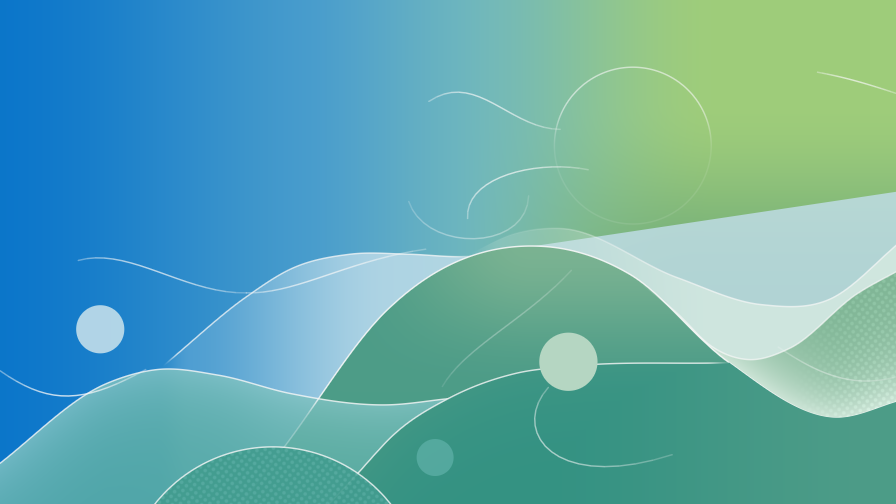
Reproduce this background procedurally as a Shadertoy shader.

```glsl
// Translucent waves, discs and fine curls over a blue to lime gradient.

// Canvas units: 9 high, 16 wide
const float HEIGHT = 9., LINE_WIDTH = .026, DOT_PITCH = .105;
const int STEPS = 18, KNOTS = 7;
const vec3 BLUE = vec3(.04, .46, .79), AZURE = vec3(.31, .63, .8);
const vec3 AQUA = vec3(.44, .72, .74), LIME = vec3(.62, .8, .48);
const vec3 MOSS = vec3(.42, .66, .47), SAGE = vec3(.48, .7, .57);
const vec3 JADE = vec3(.3, .61, .53), TEAL = vec3(.2, .57, .51);
const vec3 MINT = vec3(.5, .76, .76), SEA = vec3(.34, .67, .63);
const vec3 MILK = vec3(.86, .93, .89), ICE = vec3(.76, .87, .92), WHITE = vec3(.97);

// Wave crests as (x, height) knots
const vec2 HILL[KNOTS] = vec2[](vec2(5.1, 1.05), vec2(6.9, 3.45), vec2(9.7, 4.6),
  vec2(11.25, 4.1), vec2(13, 2.54), vec2(14.9, 1.54), vec2(16.1, 1.85));
const vec2 RIBBON[KNOTS] = vec2[](vec2(8.3, 4.42), vec2(9.2, 4.83), vec2(10, 4.92),
  vec2(12.1, 4.04), vec2(13.6, 3.56), vec2(14.8, 3.65), vec2(16.1, 4.7));
const vec2 FOLD[KNOTS] = vec2[](vec2(11.25, 4.1), vec2(12.1, 3.4), vec2(12.7, 2.82),
  vec2(13.35, 2.58), vec2(14.1, 2.78), vec2(15.3, 3.75), vec2(16.1, 4.2));
const vec2 VEIL[KNOTS] = vec2[](vec2(3, 2.54), vec2(4.4, 3.7), vec2(5.2, 4.2),
  vec2(6.25, 4.46), vec2(7.3, 4.46), vec2(8.3, 4.42), vec2(9.5, 4.6));
const vec2 SHORE[KNOTS] = vec2[](vec2(-.1, .65), vec2(1.9, 2.15), vec2(2.8, 2.4),
  vec2(3.9, 2.3), vec2(5.2, 1.97), vec2(6.9, 1.77), vec2(8, 1.88));
const vec2 FRONT[KNOTS] = vec2[](vec2(6.3, .45), vec2(7.1, 1.3), vec2(8, 1.88),
  vec2(9.2, 2.33), vec2(10.2, 2.46), vec2(12.9, 2.52), vec2(16.1, 2.6));

float pixel;  // one pixel in canvas units
vec2 p;       // current point
vec3 color;   // painted so far

void paint(vec3 tint, float alpha) { color = mix(color, tint, alpha); }
float fill(float d) { return clamp(.5 - d / pixel, 0., 1.); }
float line(float d) { return fill(abs(d) - .5 * LINE_WIDTH); }
float glow(float d) { return exp(-1.3 * abs(d)); }
float rise(float a, float b) { return smoothstep(a, b, p.x); }
float disc(float x, float y, float r) { return length(p - vec2(x, y)) - r; }

float knotSlope(vec2 k[KNOTS], int i) {
  vec2 a = k[i] - k[max(i - 1, 0)], b = k[min(i + 1, KNOTS - 1)] - k[i];
  if (i == 0) return b.y / b.x;
  if (i == KNOTS - 1) return a.y / a.x;
  return (a.y / a.x * b.x + b.y / b.x * a.x) / (a.x + b.x);
}

// Signed distance to a smooth crest, negative below
float crest(vec2 k[KNOTS]) {
  int i = 0;
  for (int j = 1; j < KNOTS - 1; j++) if (p.x > k[j].x) i = j;
  vec2 s = k[i + 1] - k[i];
  float m = knotSlope(k, i) * s.x, n = knotSlope(k, i + 1) * s.x;
  float u = (p.x - k[i].x) / s.x, t = clamp(u, 0., 1.);
  float b = 3. * s.y - 2. * m - n, c = m + n - 2. * s.y;
  float slope = m + t * (2. * b + 3. * c * t);
  float y = k[i].y + t * (m + t * (b + t * c)) + slope * (u - t);
  return (p.y - y) / length(vec2(1, slope / s.x));
}

// Thin cubic curve with fading ends, two control points per vec4
void curl(float alpha, vec4 a, vec4 b) {
  float best = HEIGHT, along = 0.;
  vec2 from = a.xy;
  for (int i = 1; i <= STEPS; i++) {
    float t = float(i) / float(STEPS);
    vec2 mid = mix(a.zw, b.xy, t);
    vec2 to = mix(mix(mix(a.xy, a.zw, t), mid, t), mix(mid, mix(b.xy, b.zw, t), t), t);
    vec2 e = to - from, q = p - from;
    float d = length(q - e * clamp(dot(q, e) / dot(e, e), 0., 1.));
    if (d < best) { best = d; along = t; }
    from = to;
  }
  paint(WHITE, alpha * line(best) * (.4 + 2.4 * along * (1. - along)));
}

float halftone() {
  vec2 cell = fract(mat2(.8, .6, -.6, .8) * p / DOT_PITCH) - .5;
  return 1. - smoothstep(.15, .45, length(cell));
}

void mainImage(out vec4 fragColor, in vec2 fragCoord) {
  pixel = HEIGHT / iResolution.y;
  p = fragCoord * pixel;
  float hill = crest(HILL), ribbon = crest(RIBBON), fold = crest(FOLD);
  float veil = crest(VEIL), shore = crest(SHORE), front = crest(FRONT);

  // Sky
  color = mix(BLUE, AZURE, rise(-.5, 7.));
  paint(AQUA, rise(5.5, 9.));
  paint(LIME, rise(8., 12.8));
  paint(MOSS, rise(8., 12.5) * (1. - smoothstep(3.4, 7.2, p.y)));

  // Veil and central hill
  paint(ICE, fill(veil) * rise(2.8, 3.4) * (.22 + .58 * rise(3.5, 7.)));
  paint(WHITE, line(veil) * rise(2.9, 3.2) * (1. - rise(8., 8.6)) * .75);
  paint(mix(JADE, SAGE, smoothstep(2., 4.7, p.y) * rise(6., 9.5)), fill(hill));

  // Ribbon and its folded underside
  float above = 1. - fill(hill);
  paint(MILK, fill(ribbon) * above * rise(8.3, 9.) * (.2 + .5 * rise(9.5, 13.)));
  vec3 under = mix(SAGE, MILK, .85 * glow(hill)) + .05 * halftone() * rise(14., 15.5);
  paint(under, fill(fold) * above * rise(11.6, 12.3));
  paint(WHITE, max(line(ribbon) * rise(8.3, 13.), line(fold) * rise(11.3, 12.5)) * .7);

  // Shore and front hill
  float shoreEnd = 1. - rise(7.9, 8.3);
  paint(mix(SEA, MINT, glow(shore)), fill(shore) * shoreEnd * .85);
  paint(WHITE, line(hill) * (.3 + .6 * smoothstep(1.5, 2., p.y)));
  paint(WHITE, line(shore) * shoreEnd * .8);
  paint(mix(TEAL, JADE, max(rise(9., 16.), .5 * glow(front))), fill(max(front, hill)));
  paint(WHITE, line(front) * fill(hill) * (1. - rise(12.6, 13.1)) * .8);

  // Dotted dome and discs
  float dome = disc(4.87, -1.66, 2.68);
  paint(mix(TEAL, SEA, .4 + .5 * halftone()), fill(dome) * .93);
  paint(WHITE, line(dome) * .8);
  paint(ICE, fill(disc(1.79, 3.12, .43)) * .9);
  paint(mix(SAGE, MILK, .6), fill(disc(10.15, 2.54, .52)));
  paint(SEA, fill(disc(7.77, .83, .33)) * .9);

  // Curls and ring
  curl(.7, vec4(1.4, 4.35, 2.3, 4.6), vec4(3.3, 3.75, 4.4, 3.77));
  curl(.7, vec4(4.4, 3.77, 5.3, 3.75), vec4(6.2, 4.35, 7.6, 4.55));
  curl(.8, vec4(0, 2.38, .9, 1.75), vec4(1.5, 1.8, 2.6, 2.4));
  curl(.7, vec4(7.66, 7.19, 8.5, 7.75), vec4(9.1, 6.7, 10, 6.69));
  curl(.7, vec4(8.35, 5.1, 8.3, 5.85), vec4(9.6, 6.15, 10.5, 5.97));
  curl(.7, vec4(14.6, 7.71, 15.1, 7.62), vec4(15.5, 7.5, 16.1, 7.3));
  curl(.6, vec4(9.79, 2.08, 9.1, 1.3), vec4(9.9, .2, 12, .88));
  curl(.4, vec4(7.3, 5.4, 7.6, 4.5), vec4(9.4, 4.5, 9.44, 5.5));
  curl(.3, vec4(10.2, 4.17, 9.4, 3.3), vec4(8.3, 2.8, 7.9, 2.1));
  curl(.4, vec4(13.9, 2.8, 14.5, 2.4), vec4(15.2, 2, 16.1, 2.3));
  paint(WHITE, line(disc(11.3, 6.4, 1.4)) * (.1 + .5 * smoothstep(6.2, 7.3, p.y)));
  fragColor = vec4(color, 1);
}
```
